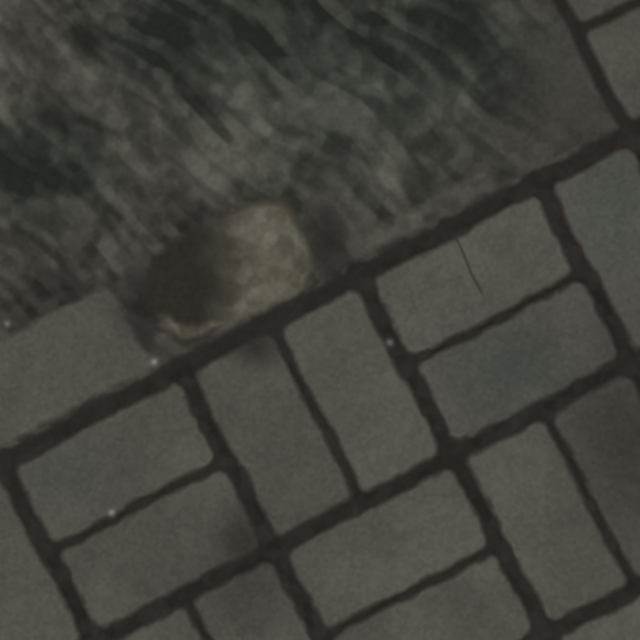
A WebGL 2 fragment shader for this texture:

```glsl
#version 300 es
precision highp float;
// Worn basket-weave paving, tilted, with mossy soil and a loose stone above a dark seam.
uniform vec2 u_resolution;
out vec4 fragColor;

float hash(vec2 p) {
  p = fract(p * vec2(0.1031, 0.1137));
  p += dot(p, p.yx + 33.33);
  return fract((p.x + p.y) * p.x * 17.0);
}

// Smooth cellular noise: scattered points blend their random values.
float cellNoise(vec2 p) {
  vec2 cell = floor(p);
  float sum = 0.0, total = 0.0;
  for (int j = -1; j <= 1; j++)
    for (int i = -1; i <= 1; i++) {
      vec2 id = cell + vec2(i, j);
      vec2 d = id + vec2(hash(id + 41.0), hash(id + 87.0)) - p;
      float w = exp(-5.0 * dot(d, d));
      sum += w * hash(id + 13.0);
      total += w;
    }
  return sum / total;
}

float blob(vec2 p, vec2 centre, vec2 radius) {
  vec2 d = (p - centre) / radius;
  return exp(-dot(d, d));
}

float roundBox(vec2 p, vec2 halfSize, float r) {
  vec2 d = abs(p) - halfSize + r;
  return length(max(d, 0.0)) + min(max(d.x, d.y), 0.0) - r;
}

float fill(float dist, float soft) {
  return 1.0 - smoothstep(-soft, soft, dist);
}

void main() {
  vec2 p = gl_FragCoord.xy / u_resolution;
  vec3 jointColor = vec3(0.165, 0.152, 0.142);
  vec3 brickColor = vec3(0.325, 0.311, 0.288);

  // Paving frame: x runs along the seam, y across it.
  vec2 q = mat2(0.887, -0.462, 0.462, 0.887) * (p - vec2(0.495, 0.355));
  vec2 wobble = vec2(sin(q.y * 31.0) + 0.5 * sin(q.y * 83.0 + 1.0),
                     sin(q.x * 27.0) + 0.5 * sin(q.x * 91.0 + 2.0));
  float rough = cellNoise(p * 55.0) - 0.5;
  float grain = cellNoise(p * 170.0) - 0.5;
  float mottle = cellNoise(p * 13.0) - 0.5;
  vec2 w = q + 0.0016 * wobble;

  // Basket weave: pairs of bricks alternate their direction.
  vec2 g = w / 0.3155 + 0.5;
  vec2 block = floor(g);
  vec2 f = fract(g) - 0.5;
  if (mod(block.x + block.y, 2.0) > 0.5) f = f.yx;
  float side = f.x < 0.0 ? -1.0 : 1.0;
  vec2 inBrick = vec2(abs(f.x) - 0.24, f.y);
  float brickDist = roundBox(inBrick, vec2(0.214, 0.457), 0.045) * 0.3155 + rough * 0.007;
  float tone = hash(block * 3.0 + side + 50.0) - 0.5;
  vec3 paving = brickColor * (1.0 + 0.07 * tone + 0.10 * mottle);
  paving *= 1.0 - 0.25 * blob(p, vec2(0.99, 0.30), vec2(0.11, 0.16));
  paving *= 1.0 - 0.30 * blob(p, vec2(0.38, 0.16), vec2(0.04, 0.05));
  paving *= 1.0 - 0.35 * blob(p, vec2(0.40, 0.46), vec2(0.04, 0.03));
  paving *= 1.0 - 0.20 * blob(p, vec2(0.38, 0.06), vec2(0.08, 0.07));
  float green = blob(p, vec2(0.79, 0.42), vec2(0.12, 0.08))
              + blob(p, vec2(0.96, 0.67), vec2(0.08, 0.12))
              + 0.6 * blob(p, vec2(0.10, 0.26), vec2(0.10, 0.06));
  paving += green * vec3(-0.035, -0.010, -0.012);
  float crack = fill(abs(w.x - 0.316 - 0.003 * rough) - 0.002, 0.003)
              * smoothstep(0.03, 0.06, q.y);
  crack *= 1.0 - smoothstep(0.15, 0.16, q.y);
  paving = mix(paving, jointColor, 0.55 * crack);
  vec3 color = mix(jointColor * (1.0 + 0.25 * rough), paving, fill(brickDist, 0.006));

  // Mossy soil, streaked down to the right.
  vec2 s = mat2(0.77, 0.64, -0.64, 0.77) * p;
  s.y += 0.008 * sin(s.x * 23.0);
  float streak = cellNoise(s * vec2(14.0, 65.0)) - 0.5;
  float clumps = cellNoise(p * 27.0 + 9.0) - 0.5;
  float calm = blob(p, vec2(0.88, 0.87), vec2(0.10, 0.16));
  float light = 0.40 + 0.24 * mottle
              + (1.0 - calm) * (0.65 * streak + 0.40 * clumps + 0.35 * rough);
  light += 0.42 * blob(p, vec2(0.35, 0.76), vec2(0.13, 0.07));
  light += 0.30 * blob(p, vec2(0.57, 0.80), vec2(0.09, 0.08));
  light += 0.25 * blob(p, vec2(0.05, 0.91), vec2(0.12, 0.12));
  light += 0.20 * blob(p, vec2(0.62, 0.70), vec2(0.10, 0.04)) + 0.14 * calm;
  float moss = blob(p, vec2(0.30, 0.95), vec2(0.16, 0.07))
             + blob(p, vec2(0.06, 0.74), vec2(0.10, 0.08))
             + blob(p, vec2(0.67, 0.93), vec2(0.16, 0.08));
  light -= 0.28 * moss + 0.25 * blob(p, vec2(0.47, 0.73), vec2(0.04, 0.05));
  vec3 soil = mix(vec3(0.158, 0.156, 0.142), vec3(0.338, 0.328, 0.302), clamp(light, 0.0, 1.1));
  float greenSoil = moss + 0.7 * blob(p, vec2(0.52, 0.83), vec2(0.24, 0.13));
  soil += min(greenSoil, 1.0) * vec3(-0.016, 0.004, -0.002);
  soil = mix(soil, jointColor, 0.85 * blob(p, vec2(0.515, 0.625), vec2(0.035, 0.06)));
  color = mix(color, soil, smoothstep(0.165, 0.185, q.y + 0.012 * rough));
  color = mix(color, jointColor, 0.9 * fill(abs(q.y - 0.167) - 0.010 - 0.007 * rough, 0.007));

  // Bricks that remain above the seam.
  float leftBrick = roundBox(w - vec2(-0.443, 0.255), vec2(0.25, 0.073), 0.02) + 0.008 * rough;
  float strip = roundBox(w - vec2(0.285, 0.199), vec2(0.125, 0.016), 0.010) + 0.012 * rough;
  float rightRow = min(roundBox(w - vec2(0.842, 0.253), vec2(0.197, 0.077), 0.01),
                       roundBox(w - vec2(0.842, 0.424), vec2(0.197, 0.077), 0.01));
  float rightArea = smoothstep(0.618, 0.630, w.x) * smoothstep(0.16, 0.17, w.y);
  color = mix(color, jointColor, rightArea);
  color = mix(color, brickColor * (0.97 + 0.12 * mottle), fill(leftBrick, 0.007));
  color = mix(color, brickColor * (0.92 + 0.3 * rough), 0.8 * fill(strip, 0.007));
  color = mix(color, brickColor * (0.94 + 0.08 * mottle), fill(rightRow, 0.006));
  color = mix(color, jointColor, 0.8 * blob(p, vec2(0.225, 0.525), vec2(0.035, 0.05)));

  // Loose stone: shadowed hollow on the left, pale worn rim on the right.
  float stone = roundBox(w - vec2(-0.022, 0.260), vec2(0.132, 0.077), 0.06) + 0.014 * rough;
  float lit = smoothstep(0.31, 0.40, p.x + 0.03 * clumps);
  lit = max(lit, 0.85 * fill(abs(stone + 0.014) - 0.009, 0.01) * smoothstep(0.52, 0.49, p.y));
  vec3 stoneColor = mix(vec3(0.185, 0.170, 0.155), vec3(0.345, 0.330, 0.285), lit);
  stoneColor += lit * (0.10 * clumps + 0.08 * rough);
  stoneColor += 0.05 * blob(p, vec2(0.43, 0.65), vec2(0.025, 0.045));
  color = mix(color, stoneColor, fill(stone, 0.010));

  // Pale grit and fine surface grain.
  vec2 grit[4] = vec2[](vec2(0.011, 0.494), vec2(0.241, 0.434), vec2(0.609, 0.465), vec2(0.175, 0.198));
  for (int i = 0; i < 4; i++) color += 0.22 * blob(p, grit[i], vec2(0.006));
  color *= 1.0 + 0.10 * grain + 0.06 * rough;
  fragColor = vec4(color, 1.0);
}
```
